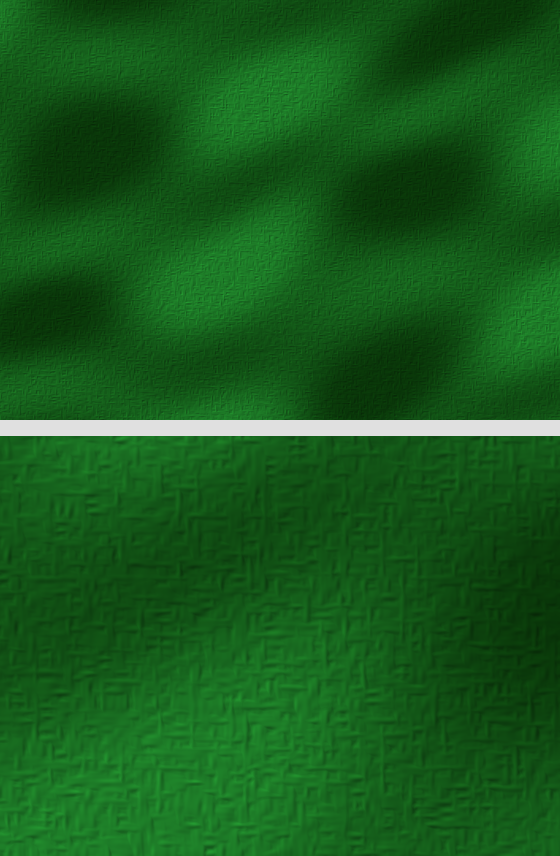
Top: the whole. Bottom: its middle third, enlarged.
A WebGL 2 fragment shader for this texture:

```glsl
#version 300 es
precision highp float;

uniform vec2 u_resolution;
out vec4 fragColor;

const float TAU = 6.2831853;

float hash(vec2 cell) {
    return fract(sin(dot(cell, vec2(127.1, 311.7))) * 43758.5453);
}

float valueNoise(vec2 p) {
    vec2 cell = floor(p);
    vec2 f = fract(p);
    vec2 w = f * f * (3.0 - 2.0 * f);
    float low = mix(hash(cell), hash(cell + vec2(1.0, 0.0)), w.x);
    float high = mix(hash(cell + vec2(0.0, 1.0)), hash(cell + vec2(1.0, 1.0)), w.x);
    return mix(low, high, w.y);
}

// Short crossing threads: the higher one lies on top
float weaveHeight(vec2 p, float across, float along) {
    vec2 bend = 0.002 * vec2(valueNoise(p * 60.0), valueNoise(p * 60.0 + 37.0));
    vec2 q = p + bend;
    float weft = valueNoise(q * vec2(along, across));
    float warp = valueNoise(q * vec2(across, along) + 71.3);
    float lumps = valueNoise(p * 140.0 + 19.7);
    return max(weft, warp) + 0.35 * lumps;
}

// Height difference along the light direction
float emboss(vec2 p, vec2 toLight, float reach) {
    vec2 d = toLight * reach;
    return weaveHeight(p - d, 265.0, 85.0) - weaveHeight(p + d, 265.0, 85.0);
}

// Soft slanted hollows on a skewed lattice; 0 is shadow, 1 is light
float foldLight(vec2 p, vec2 hollow) {
    vec2 wander = vec2(valueNoise(p * 2.6 + 5.2), valueNoise(p * 2.6 + 13.8)) - 0.5;
    vec2 d = p - hollow + 0.11 * wander;
    float u = dot(d, vec2(-0.353, -2.297));
    float v = dot(d, vec2(1.237, -0.294));
    float depth = 0.40 * cos(TAU * u)
                + 0.42 * cos(TAU * v)
                + 0.26 * cos(TAU * (u + 2.0 * v));
    return pow(smoothstep(-0.98, 0.92, -depth), 1.12);
}

void main() {
    vec2 p = gl_FragCoord.xy / u_resolution.y;

    // Large folds
    vec3 shadowGreen = vec3(0.036, 0.212, 0.034);
    vec3 lightGreen = vec3(0.115, 0.485, 0.155);
    float light = foldLight(p, vec2(0.23, 0.65));
    vec3 colour = mix(shadowGreen, lightGreen, light);

    // Fine woven relief, with creases deeper than highlights
    float relief = emboss(p, normalize(vec2(-0.7, 0.7)), 0.0015);
    float gain = relief < 0.0 ? 0.42 : 0.35;
    colour *= 1.0 + gain * relief;

    fragColor = vec4(clamp(colour, 0.0, 1.0), 1.0);
}
```
